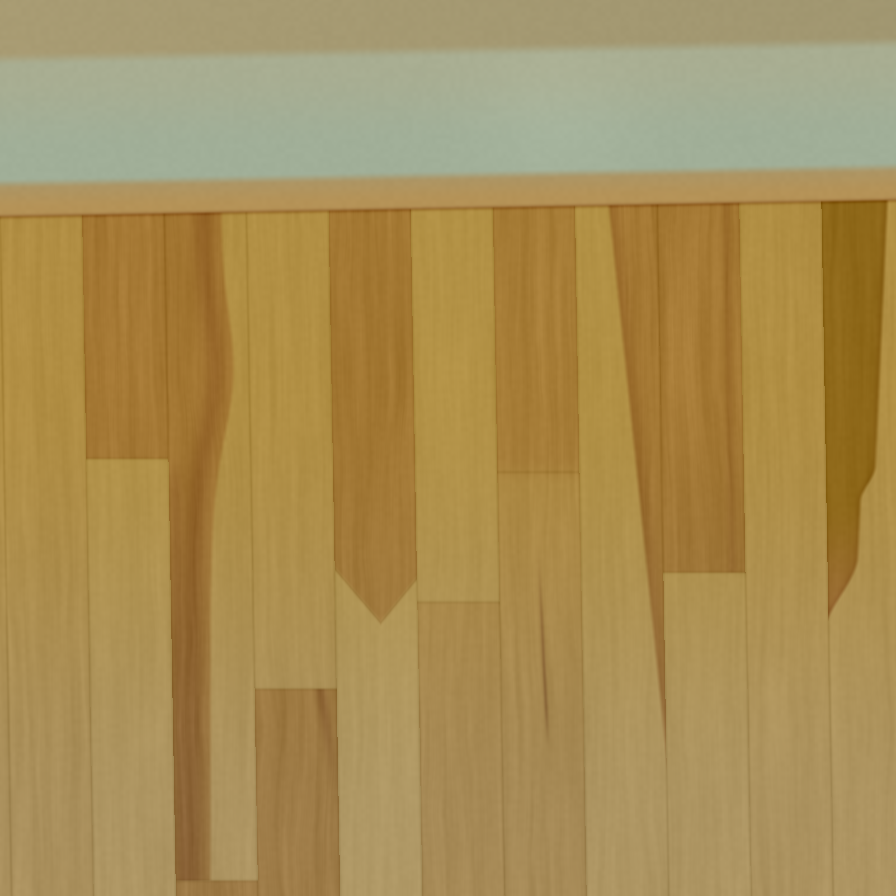
A Shadertoy shader for this texture:

```glsl
#define PLANK_WIDTH 0.0917
#define PLANK_LEAN 0.017
#define TRIM_SLOPE 0.0185
#define WALL_END 0.066
#define BOARD_END 0.205
#define FLOOR_START 0.242
#define EDGE_SOFT 0.0018
#define GRAIN_AMOUNT 0.055
#define SEAM_DARKNESS 0.05

// Depth of each board's end joint, then the wood tone on either side of it
const float JOINT[12] = float[](2., .512, .983, .769, .66, .672, .527, 2., .639, 2., 2., 2.);
const float TONE_FAR[12] = float[](.15, .9, .06, .08, .8, 0., .7, 0., .85, .08, .05, .05);
const float TONE_NEAR[12] = float[](0., 0., .85, .8, -.08, .36, .32, .1, 0., 0., 0., 0.);

float hash(vec2 p) {
    p = fract(p * vec2(0.1031, 0.1137));
    p += dot(p, p.yx + 33.33);
    return fract((p.x + p.y) * p.x * 7.31);
}

float noise(vec2 p) {
    vec2 i = floor(p), f = fract(p);
    f = f * f * (3.0 - 2.0 * f);
    return mix(mix(hash(i), hash(i + vec2(1, 0)), f.x),
               mix(hash(i + vec2(0, 1)), hash(i + vec2(1, 1)), f.x), f.y);
}

float fbm(vec2 p) {
    float sum = 0.0, amp = 0.5;
    for (int i = 0; i < 4; i++) {
        sum += amp * noise(p);
        p = p * 2.03 + 7.7;
        amp *= 0.5;
    }
    return sum;
}

float bell(float x, float width) {
    x /= width;
    return exp(-x * x);
}

float rise(float edge, float x, float soft) {
    return smoothstep(edge - soft, edge + soft, x);
}

vec3 woodFloor(float x, float depth) {
    float across = (x - PLANK_LEAN * (depth - FLOOR_START)) / PLANK_WIDTH;
    int id = int(clamp(floor(across), 0.0, 11.0));
    float within = across - float(id);

    // Tone changes at the end joint; one board ends in a point
    float joint = JOINT[id];
    if (id == 4) joint += 0.035 - 0.11 * abs(within - 0.55);
    float jointSoft = id == 6 ? 0.018 : id == 4 ? 0.006 : EDGE_SOFT;
    float tone = mix(TONE_FAR[id], TONE_NEAR[id], rise(joint, depth, jointSoft));

    // Curving heartwood ribbon and diagonal heartwood edge
    float streak = 0.0;
    if (id == 2) {
        float edge = mix(0.247, 0.235, smoothstep(0.3, 0.7, depth))
                   + 0.016 * bell(depth - 0.42, 0.09);
        float ribbon = (1.0 - rise(edge, x, 0.003)) * (1.0 - rise(joint, depth, EDGE_SOFT));
        tone = mix(tone, 0.9, ribbon);
        streak = ribbon * (0.7 * bell(x - edge + 0.02, 0.012)
               + 0.5 * bell(within - 0.08, 0.08) * smoothstep(0.5, 0.55, depth));
    }
    if (id == 7) {
        float edge = 0.680 + 0.105 * (depth - 0.234);
        float heart = rise(edge, x, 0.003);
        tone = mix(tone, 0.85, heart);
        streak = 0.5 * heart * bell(x - edge, 0.012);
    }

    // Fine dark mineral lines
    if (id == 6) streak += bell(x - 0.606 - 0.05 * (depth - 0.72), 0.0022)
                         * smoothstep(0.6, 0.72, depth) * (1.0 - smoothstep(0.78, 0.84, depth));
    if (id == 3) streak += 0.8 * bell(x - 0.358 - 0.15 * (depth - 0.77), 0.006)
                         * rise(joint, depth, EDGE_SOFT) * (1.0 - smoothstep(0.77, 0.9, depth));
    if (id == 8) streak += 0.4 * bell(within - 0.84, 0.05) * (1.0 - rise(joint, depth, EDGE_SOFT));

    // Wood colours pale toward the viewer
    float near = smoothstep(0.4, 0.95, depth);
    vec3 sapwood = mix(vec3(0.70, 0.57, 0.27), vec3(0.68, 0.585, 0.385), near);
    vec3 heartwood = mix(vec3(0.635, 0.455, 0.19), vec3(0.60, 0.455, 0.25), near);
    vec3 color = mix(sapwood, heartwood, tone);
    if (id == 10) {
        float edge = 0.990 - 0.045 * (depth - 0.234) - 0.015 * smoothstep(0.52, 0.56, depth)
                   - 0.035 * smoothstep(0.62, 0.71, depth);
        float wedge = (1.0 - rise(edge, x, 0.003)) * (1.0 - rise(0.71, depth, 0.015));
        vec3 olive = mix(vec3(0.56, 0.41, 0.10), vec3(0.60, 0.42, 0.20), smoothstep(0.55, 0.7, depth));
        color = mix(color, olive, wedge);
        streak += 0.4 * wedge * bell(x - edge, 0.005);
    }
    color -= vec3(0.10, 0.12, 0.08) * streak;

    // Long grain, wavy figure and broad blotches
    float seed = float(id) * 17.0;
    float warp = fbm(vec2(x * 14.0 + seed, depth * 5.0));
    float grain = fbm(vec2(across * 13.0 + warp * 3.0 + seed, depth * 5.0)) - 0.47;
    float pores = noise(vec2(x * 260.0, depth * 22.0 + seed)) - 0.5;
    color += GRAIN_AMOUNT * (grain * (0.8 + 1.0 * tone) + 0.25 * pores + 0.5 * (warp - 0.47));

    // Thin joints between boards
    float side = min(fract(across), 1.0 - fract(across)) * PLANK_WIDTH;
    color -= SEAM_DARKNESS * (bell(side, 0.0016) + 0.7 * bell(depth - joint, 0.002));
    return color;
}

void mainImage(out vec4 fragColor, in vec2 fragCoord) {
    vec2 uv = fragCoord / iResolution.xy;
    float depth = 1.0 - uv.y;
    float level = depth + TRIM_SLOPE * uv.x;

    // Wall, baseboard and rounded trim
    vec3 wall = mix(vec3(0.66, 0.61, 0.45), vec3(0.63, 0.59, 0.44), uv.x);
    vec3 board = mix(vec3(0.66, 0.68, 0.57), vec3(0.63, 0.685, 0.595), smoothstep(0.08, 0.17, level));
    board += 0.02 * bell(length(uv - vec2(0.62, 0.87)), 0.09);
    vec3 trim = mix(vec3(0.67, 0.585, 0.40), vec3(0.71, 0.575, 0.34), smoothstep(0.20, 0.235, level));
    vec3 color = mix(wall, board, rise(WALL_END, level, 0.008));
    color = mix(color, trim, rise(BOARD_END, level, 0.006));

    // Floor with a contact shadow under the trim
    color = mix(color, woodFloor(uv.x, depth), rise(FLOOR_START, level, 0.002));
    color -= vec3(0.09, 0.12, 0.10) * bell(level - FLOOR_START, 0.0025);

    color += 0.012 * (noise(uv * 190.0) - 0.5);
    fragColor = vec4(color, 1.0);
}
```
